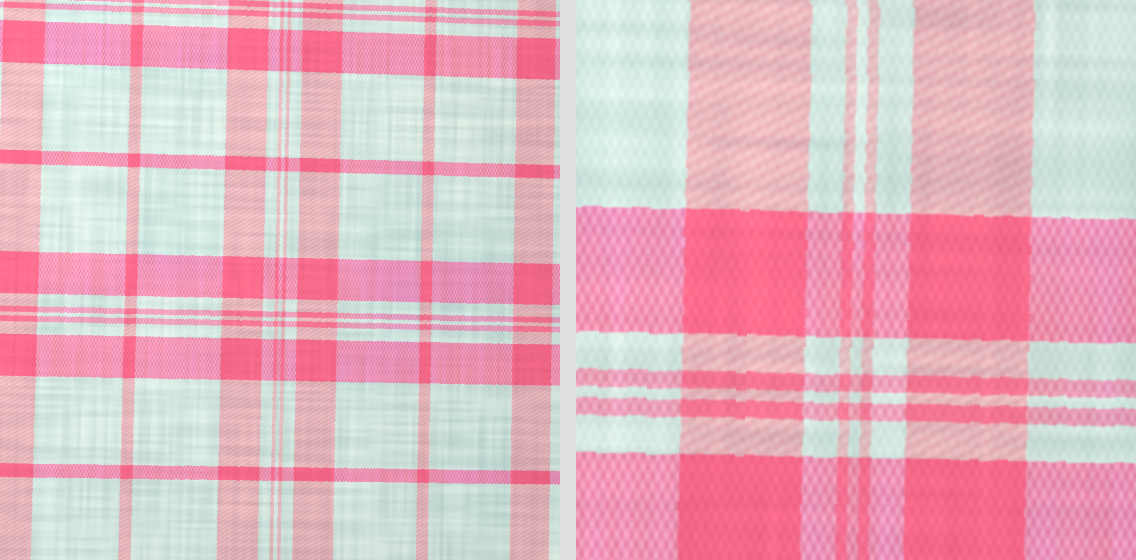
Left: the whole. Right: its middle third, enlarged.
Write a WebGL 2 fragment shader that draws this texture.

```glsl
#version 300 es
precision highp float;
uniform vec2 u_resolution;
out vec4 fragColor;

// Yarn colours where the two directions cross
const vec3 GROUND = vec3(0.815, 0.895, 0.868);
const vec3 WARP_PINK = vec3(0.895, 0.705, 0.725);
const vec3 WEFT_PINK = vec3(0.945, 0.575, 0.690);
const vec3 BOTH_PINK = vec3(0.965, 0.405, 0.535);
const vec3 LILAC_TINT = vec3(-0.05, -0.015, 0.045);

// Plaid layout; x is the vertical stripes, y the horizontal ones
const vec2 CENTER = vec2(0.501, 0.570);
const vec2 PERIOD = vec2(0.527, 0.553);
const vec2 BAND_INNER = vec2(0.0306, 0.0358);
const vec2 BAND_OUTER = vec2(0.1030, 0.1100);
const vec2 PIN_INNER = vec2(0.0033, 0.0033);
const vec2 PIN_OUTER = vec2(0.0098, 0.0137);
const vec2 THIN_HALF = vec2(0.0105, 0.0122);

// Cloth behaviour
const float THREADS = 172.0;
const float EDGE = 0.0012;
const float FRAY = 0.0014;
const float BEND = 0.046;
const float WEAVE_DEPTH = 0.045;
const float SLUB_DEPTH = 0.075;
const float TAU = 6.2831853;

float hash(vec2 p) {
  vec3 q = fract(vec3(p.xyx) * 0.1031);
  q += dot(q, q.yzx + 33.33);
  return fract((q.x + q.y) * q.z);
}

float noise(vec2 p) {
  vec2 i = floor(p), f = fract(p);
  f = f * f * (3.0 - 2.0 * f);
  return mix(mix(hash(i), hash(i + vec2(1, 0)), f.x),
             mix(hash(i + vec2(0, 1)), hash(i + 1.0), f.x), f.y);
}

// Soft coverage of both directions where lo < d < hi
vec2 band(vec2 d, vec2 lo, vec2 hi, vec2 soft) {
  return smoothstep(lo - soft, lo + soft, d) * (1.0 - smoothstep(hi - soft, hi + soft, d));
}

// Mirrored repeat: pinstripe pair, broad band, then a thin line halfway
vec2 plaid(vec2 p, vec2 soft) {
  vec2 d = abs(fract((p - CENTER) / PERIOD + 0.5) - 0.5) * PERIOD;
  vec2 pins = band(d, PIN_INNER, PIN_OUTER, soft);
  vec2 broad = band(d, BAND_INNER, BAND_OUTER, soft);
  vec2 thin = smoothstep(-soft, soft, d - 0.5 * PERIOD + THIN_HALF);
  return max(max(pins * 0.85, broad), thin);
}

// Cloth lying slightly skewed and stretched
vec2 drape(vec2 p) {
  vec2 c = p - 0.5;
  return vec2(p.x + c.y * (0.027 - 0.013 * p.x) + BEND * c.x * c.x,
              p.y - c.x * (0.035 - 0.025 * p.y));
}

void main() {
  vec2 p = gl_FragCoord.xy / u_resolution;
  p.y = 1.0 - p.y; // measured downward from here on
  vec2 cloth = drape(p);
  vec2 thread = cloth * THREADS;
  vec2 id = floor(thread);

  // Stripe edges step in and out from thread to thread
  vec2 fray = FRAY * (vec2(hash(vec2(id.y, 3.0)), hash(vec2(id.x, 7.0))) - 0.5);
  vec2 soft = max(vec2(EDGE), 0.6 / u_resolution);
  vec2 pink = plaid(cloth + fray, soft);
  float warp = pink.x, weft = pink.y;
  vec3 color = mix(mix(GROUND, WARP_PINK, warp), mix(WEFT_PINK, BOTH_PINK, warp), weft);

  // Plain weave, with a twill slant on the pale-crossed vertical bands
  float plain = sin(thread.x * TAU) * sin(thread.y * TAU * 0.5);
  float twill = sin((thread.x * 0.45 + thread.y * 0.8) * TAU);
  float warpOnly = warp * (1.0 - weft);
  float weftOnly = weft * (1.0 - warp);
  float weave = mix(plain, twill, warpOnly * 0.6);
  float contrast = 0.4 + 0.5 * warpOnly + 0.9 * weftOnly;
  color += weave * contrast * WEAVE_DEPTH * vec3(0.5, 1.2, 1.0);

  // Uneven yarn: long streaks along each direction and single-thread variation
  float across = noise(cloth * vec2(11.0, 150.0)) - 0.5;
  float along = noise(cloth * vec2(150.0, 9.0) + 40.0) - 0.5;
  float single = hash(vec2(id.x, 19.0)) + hash(vec2(id.y, 31.0)) - 1.0;
  float slub = across * (1.0 - 0.6 * weft) + along * (1.0 - 0.5 * warp) + 0.2 * single;
  color += slub * SLUB_DEPTH * vec3(1.0, 0.8, 0.75);

  // Cool lilac patches where rose weft crosses pale warp
  float patches = noise(cloth * vec2(7.0, 9.0) + 11.0);
  color += LILAC_TINT * weftOnly * (patches + along - 0.2);
  color -= vec3(0.035, 0.01, 0.005) * (1.0 - max(warp, weft)) * (patches - 0.5);

  // Light falls from the upper left
  float shade = smoothstep(0.0, 1.4, length(p * vec2(1.0, 0.8)));
  color = mix(color * 1.025 + 0.022, color * 0.955, shade);
  fragColor = vec4(clamp(color, 0.0, 1.0), 1.0);
}
```
